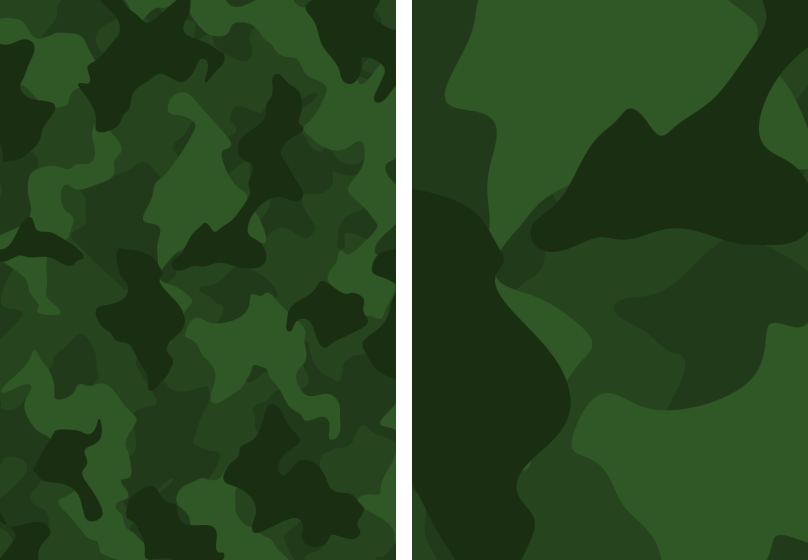
Left, the full canvas; right, a detail of the centre.
Reproduce this pattern procedurally as a Shadertoy shader.

```glsl
// Woodland camouflage in four greens: three layers of lobed, upright patches
// over a base colour. Each patch layer is a sum of sine waves in turning
// directions, sampled in a wavy domain and cut at a level that sets its share.

// Shears the plane with crossed sines so patch outlines grow rounded fingers.
vec2 wavyDomain(vec2 p, float seed) {
    p += 0.025 * sin(31.0 * p.yx + 2.0 * sin(13.0 * p + seed) + seed * vec2(1.0, 2.3));
    p += 0.011 * sin(58.0 * p.yx + 1.5 * sin(17.0 * p - seed) + seed * vec2(3.1, 1.7));
    return p;
}

// Layered sines with zero mean and unit deviation.
float patchField(vec2 p, float seed) {
    vec2 q = wavyDomain(p, seed) * vec2(1.2, 0.85);
    float sum = 0.0;
    float power = 0.0;
    float frequency = 12.0;
    for (int i = 0; i < 14; i++) {
        float n = float(i);
        float angle = 2.4 * n + seed;
        float amplitude = 12.0 / frequency;
        vec2 direction = vec2(cos(angle), sin(angle));
        sum += amplitude * sin(frequency * dot(q, direction) + seed * (n * n + 3.0));
        power += 0.5 * amplitude * amplitude;
        frequency *= 1.1;
    }
    return sum * inversesqrt(power);
}

// Coverage of one layer, with an edge about one pixel wide.
float patchMask(vec2 p, float seed, float level) {
    float field = patchField(p, seed);
    return clamp((field - level) / max(fwidth(field), 1e-4) + 0.5, 0.0, 1.0);
}

void mainImage(out vec4 fragColor, in vec2 fragCoord) {
    vec2 p = fragCoord / iResolution.x;

    // Base cloth, then shade, leaf and shadow patches from back to front.
    vec3 color = vec3(0.15, 0.27, 0.12);
    color = mix(color, vec3(0.13, 0.23, 0.10), patchMask(p * 1.1, 1.7, 0.19));
    color = mix(color, vec3(0.19, 0.34, 0.15), patchMask(p, 4.1, 0.52));
    color = mix(color, vec3(0.10, 0.18, 0.07), patchMask(p, 8.6, 0.74));

    fragColor = vec4(color, 1.0);
}
```
